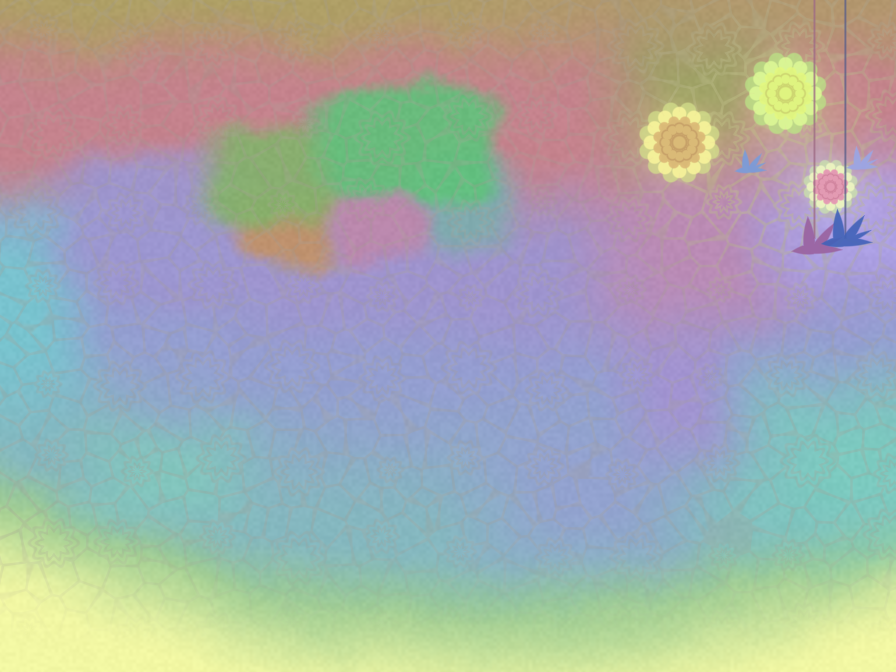
This background is drawn by a WebGL 1 fragment shader. Its source:

```glsl
precision highp float;
// Pastel rainbow haze with faint lace, three rosette flowers and hanging swallows.

#define WARP .036         // wobble of the colour clouds
#define GRAIN .007        // mottling of the colour edges
#define LACE_SCALE 25.    // cells per canvas height
#define LACE_STRENGTH .27
#define ROSETTE_SCALE 8.  // rosettes per canvas height
#define PETALS 12.
#define CORD_WIDTH .0014

uniform vec2 u_resolution;

float hash(vec2 p) {
  vec3 q = fract(p.xyx * .1031);
  q += dot(q, q.yzx + 33.33);
  return fract((q.x + q.y) * q.z);
}

vec2 hash2(vec2 p) { return vec2(hash(p), hash(p + 47.3)); }

float noise(vec2 p) {
  vec2 i = floor(p), f = fract(p);
  f = f * f * (3. - 2. * f);
  return mix(mix(hash(i), hash(i + vec2(1, 0)), f.x),
             mix(hash(i + vec2(0, 1)), hash(i + 1.), f.x), f.y);
}

vec2 noise2(vec2 p) { return vec2(noise(p), noise(p + 71.7)) - .5; }

float fill(float d) {
  float px = 1. / u_resolution.y;
  return 1. - smoothstep(-px, px, d);
}

// Soft rounded box of colour: centre in xy, radii in zw
void cloud(inout vec3 col, vec2 p, vec4 shape, float soft, vec3 tint) {
  vec2 d = (p - shape.xy) / shape.zw;
  d *= d;
  float r = sqrt(sqrt(dot(d, d)));
  col = mix(col, tint, .9 - .9 * smoothstep(1. - soft, 1. + soft, r));
}

// Horizontal colour bands, bowed upwards at both sides
vec3 bands(vec2 p) {
  float bow = .32 * (p.x - .74) * (p.x - .74);
  float t = p.y - bow * (1. - smoothstep(.4, .75, p.y));
  vec3 c = mix(vec3(.95, .97, .64), vec3(.6, .79, .57), smoothstep(-.07, .12, t));
  c = mix(c, vec3(.52, .72, .75), smoothstep(.06, .18, t));
  c = mix(c, vec3(.58, .62, .82), smoothstep(.18, .44, t));
  c = mix(c, vec3(.62, .58, .81), smoothstep(.42, .56, t));
  c = mix(c, vec3(.77, .51, .55), smoothstep(.6, .78, t));
  return mix(c, vec3(.7, .59, .43), smoothstep(.85, 1., t));
}

vec3 haze(vec2 p) {
  vec3 c = bands(p);
  cloud(c, p, vec4(.01, .54, .1, .14), .7, vec3(.46, .78, .81));
  cloud(c, p, vec4(.23, .67, .13, .1), .4, vec3(.61, .59, .82));
  cloud(c, p, vec4(.25, .29, .1, .06), .9, vec3(.51, .78, .74));
  cloud(c, p, vec4(1.28, .31, .16, .11), .9, vec3(.48, .8, .75));
  cloud(c, p, vec4(.87, .27, .13, .1), .8, vec3(.58, .63, .82));
  cloud(c, p, vec4(1.01, .42, .07, .09), .9, vec3(.64, .57, .82));
  cloud(c, p, vec4(1.03, .63, .12, .11), .8, vec3(.74, .54, .7));
  cloud(c, p, vec4(.3, 1.01, .42, .06), .9, vec3(.68, .63, .39));
  // Green cloud with orange and pink underside
  cloud(c, p, vec4(.43, .665, .065, .05), .4, vec3(.76, .57, .39));
  cloud(c, p, vec4(.69, .7, .07, .07), .5, vec3(.48, .68, .68));
  cloud(c, p, vec4(.41, .735, .095, .065), .35, vec3(.51, .7, .42));
  cloud(c, p, vec4(.61, .785, .13, .085), .2, vec3(.37, .76, .48));
  cloud(c, p, vec4(.565, .655, .06, .045), .4, vec3(.74, .53, .67));
  // Glows around flowers and swallows
  cloud(c, p, vec4(1.04, .86, .1, .09), .9, vec3(.6, .64, .38));
  cloud(c, p, vec4(1.2, .79, .07, .07), .9, vec3(.78, .58, .56));
  cloud(c, p, vec4(1.27, .67, .1, .09), .9, vec3(.69, .64, .92));
  return c;
}

// Thin cell walls with scattered scalloped rings
float lace(vec2 p) {
  vec2 q = p * LACE_SCALE, r = p * ROSETTE_SCALE;
  float near = 9., next = 9.;
  for (int j = -1; j <= 1; j++) for (int i = -1; i <= 1; i++) {
    vec2 id = floor(q) + vec2(i, j);
    float d = length(id + hash2(id) - q);
    next = min(next, max(near, d));
    near = min(near, d);
  }
  float walls = 1. - smoothstep(.04, .14, next - near);
  float size = mix(.13, .3, hash(floor(r) + 9.));
  r = fract(r) - .5 - .3 * (hash2(floor(r)) - .5);
  float edge = length(r) - size * (1. + .12 * cos(10. * atan(r.y, r.x)));
  float rings = 1. - smoothstep(.01, .035, min(abs(edge), abs(edge + .09)));
  return mix(rings, walls, smoothstep(0., .04, edge));
}

// Ring of round petals
float ring(vec2 p, float turn, float reach, float radius) {
  float sector = 6.28318 / PETALS;
  float a = mod(atan(p.y, p.x) + turn * sector, sector) - .5 * sector;
  return length(length(p) * vec2(cos(a), sin(a)) - vec2(reach, 0)) - radius;
}

void flower(inout vec3 col, vec2 p, vec3 petal, vec3 heart, float size) {
  p /= size;
  float r = length(p), veins = abs(ring(p, .5, .34, .13)) - .02;
  col = mix(col, petal, .25 * exp(-3. * max(r - .8, 0.)));
  col = mix(col, petal * vec3(.88, .95, .95), .75 * fill(min(ring(p, 0., .8, .2), r - .75) * size));
  col = mix(col, petal + .04, .85 * fill(ring(p, .5, .7, .17) * size));
  col = mix(col, heart, .9 * fill(min(r - .55, ring(p, 0., .52, .13)) * size));
  col = mix(col, heart * vec3(.85, .78, .8), .6 * fill(min(veins, abs(r - .18) - .03) * size));
}

// Leaf that narrows to a point at b
float taper(vec2 p, vec2 a, vec2 b, float width) {
  p -= a; b -= a;
  float h = clamp(dot(p, b) / dot(b, b), 0., 1.);
  return length(p - b * h) - width * (1. - h * h);
}

void swallow(inout vec3 col, vec2 p, float size, vec3 tint) {
  p /= size;
  float d = taper(p, vec2(-.1, -.1), vec2(-.52, -.15), .11); // head
  d = min(d, taper(p, vec2(-.1, -.1), vec2(.52, -.12), .1)); // tail
  d = min(d, taper(p, vec2(.05, -.08), vec2(.5, .13), .06));
  d = min(d, taper(p, vec2(-.16, 0), vec2(-.19, .56), .12)); // wings
  d = min(d, taper(p, vec2(.02, -.04), vec2(.36, .43), .1));
  col = mix(col, tint, .9 * fill(d * size));
}

void cord(inout vec3 col, vec2 p, vec3 tint) {
  col = mix(col, tint, .8 * fill(max(abs(p.x) - CORD_WIDTH, -p.y)));
}

void main() {
  vec2 p = gl_FragCoord.xy / u_resolution.y;
  vec2 wobble = WARP * (noise2(p * 9.) + .6 * noise2(p * 24.));
  vec3 col = haze(p + wobble * min(.4 + p.y, 1.) + GRAIN * noise2(p * 150.));

  float glow = 1. - smoothstep(.08, .32, length(p - vec2(1.15, .79)));
  vec3 thread = mix(vec3(.65, .62, .58), vec3(.74, .74, .53), glow);
  col = mix(col, thread, lace(p) * smoothstep(.02, .25, p.y) * (LACE_STRENGTH + .15 * glow));
  col += .03 * (noise(p * 190.) - .5);

  flower(col, p - vec2(1.011, .788), vec3(.94, .92, .57), vec3(.86, .72, .46), .061);
  flower(col, p - vec2(1.169, .861), vec3(.83, .94, .55), vec3(.89, .97, .5), .062);
  flower(col, p - vec2(1.236, .722), vec3(.9, .93, .72), vec3(.9, .58, .7), .041);

  swallow(col, p - vec2(1.117, .752), .045, vec3(.47, .61, .86));
  swallow(col, p - vec2(1.283, .757), .045, vec3(.6, .65, .9));
  cord(col, p - vec2(1.212, .645), vec3(.62, .42, .52));
  swallow(col, p - vec2(1.216, .637), .073, vec3(.6, .38, .62));
  cord(col, p - vec2(1.258, .645), vec3(.35, .37, .54));
  swallow(col, p - vec2(1.26, .648), .073, vec3(.25, .38, .72));
  gl_FragColor = vec4(col, 1);
}
```
